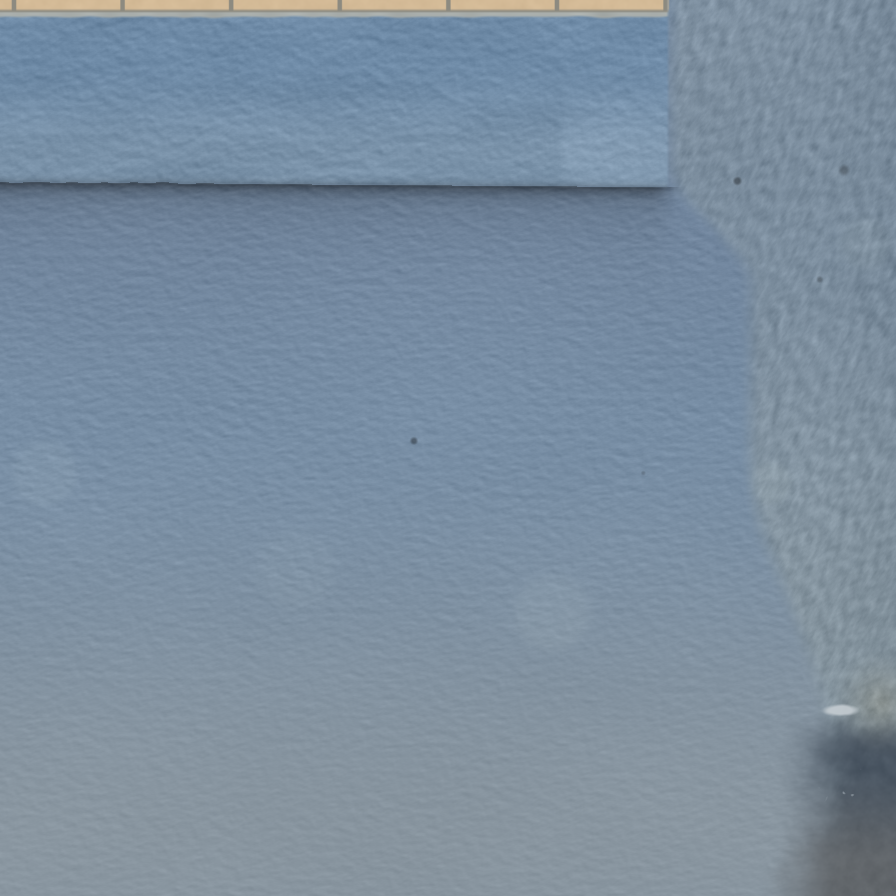
A three.js fragment shader for this texture:

```glsl
// Weathered blue-grey plaster wall with a raised band, a brick course and a dark damp corner
varying vec2 vUv;

vec2 hash2(vec2 p) {
  vec3 q = fract(vec3(p.xyx) * vec3(0.1031, 0.103, 0.0973));
  q += dot(q, q.yzx + 33.33);
  return fract((q.xx + q.yz) * q.zy) * 2.0 - 1.0;
}

// Gradient noise, roughly -0.7 to 0.7
float noise(vec2 p) {
  vec2 i = floor(p), f = fract(p);
  vec2 u = f * f * f * (f * (f * 6.0 - 15.0) + 10.0);
  vec2 e = vec2(1.0, 0.0);
  float low = mix(dot(hash2(i), f), dot(hash2(i + e), f - e), u.x);
  float high = mix(dot(hash2(i + e.yx), f - e.yx), dot(hash2(i + 1.0), f - 1.0), u.x);
  return mix(low, high, u.y);
}

float fbm(vec2 p) {
  float sum = 0.0, gain = 0.6;
  for (int i = 0; i < 4; i++) {
    sum += gain * noise(p);
    p = mat2(1.6, 1.2, -1.2, 1.6) * p + 7.3;
    gain *= 0.5;
  }
  return sum;
}

// Lit bumps: height difference along the light direction
float relief(vec2 p) {
  vec2 toLight = vec2(0.12, 0.4);
  return fbm(p) - fbm(p + toLight);
}

float spot(vec2 p, vec2 centre, float radius, float blur) {
  return 1.0 - smoothstep(radius - blur, radius + blur, length(p - centre));
}

void main() {
  vec2 p = vUv;
  float wobble = noise(p * vec2(35.0, 9.0));
  float cloud = fbm(p * vec2(3.0, 5.0) + 11.0);

  // Main wall, bluer above and greyer towards the floor
  vec3 col = mix(vec3(0.535, 0.585, 0.625), vec3(0.468, 0.555, 0.645), smoothstep(0.05, 0.55, p.y));
  col = mix(col, vec3(0.445, 0.525, 0.62), smoothstep(0.5, 0.8, p.y));
  col += 0.025 * cloud;
  float grain = relief(p * vec2(62.0, 125.0)) * mix(0.055, 0.085, smoothstep(0.1, 0.6, p.y));

  // Side wall with coarser slanted plaster
  float corner = mix(0.835, 0.745, smoothstep(0.68, 0.82, p.y)) + 0.006 * wobble;
  corner += 0.09 * (1.0 - smoothstep(0.15, 0.5, p.y));
  float side = smoothstep(corner - 0.012, corner + 0.015, p.x);
  vec3 sideCol = mix(vec3(0.53, 0.59, 0.63), vec3(0.49, 0.56, 0.625), smoothstep(0.2, 0.75, p.y));
  sideCol += 0.04 * cloud - 0.02 * smoothstep(0.9, 1.0, p.x);
  vec2 slanted = mat2(0.8, 0.6, -0.6, 0.8) * p;
  float coarse = relief(slanted * vec2(95.0, 48.0)) * 0.13;
  col = mix(col, sideCol, side);
  grain = mix(grain, coarse, side);

  // Shadow cast below the band
  float bandEnd = 1.0 - smoothstep(0.743, 0.748, p.x);
  float bandBottom = 0.797 - 0.008 * p.x + 0.003 * wobble * (1.0 - smoothstep(0.2, 0.4, p.x));
  float drop = max(bandBottom - p.y, 0.0);
  float shade = 0.42 * exp(-drop * 130.0) + 0.12 * exp(-drop * 22.0);
  col *= 1.0 - shade * (1.0 - smoothstep(0.725, 0.765, p.x)) * step(p.y, bandBottom);

  // Raised band with streaky paint
  float bandTop = 0.981 + 0.003 * wobble;
  float band = bandEnd * smoothstep(bandBottom - 0.002, bandBottom + 0.002, p.y);
  vec3 bandCol = mix(vec3(0.475, 0.57, 0.66), vec3(0.43, 0.54, 0.65), smoothstep(0.82, 0.94, p.y));
  bandCol += 0.06 * fbm(p * vec2(7.0, 25.0) + 3.0);
  bandCol += 0.035 * smoothstep(0.62, 0.635, p.x) * smoothstep(0.95, 0.84, p.y);
  bandCol *= 1.0 - 0.22 * exp(-abs(p.y - bandBottom) * 280.0);
  col = mix(col, bandCol, band);
  grain = mix(grain, relief(p * vec2(65.0, 105.0)) * 0.1, band);
  col += grain;

  // Mortar ledge and brick course above the band
  float ledge = bandEnd * smoothstep(bandTop - 0.002, bandTop + 0.002, p.y);
  col = mix(col, vec3(0.66, 0.68, 0.67) + 0.08 * wobble, ledge);
  float joint = abs(fract((p.x - 0.0156) / 0.1212 + 0.5) - 0.5) * 0.1212;
  float brick = smoothstep(0.0015, 0.0035, joint) * smoothstep(0.987, 0.991, p.y) * bandEnd;
  float course = smoothstep(0.985, 0.988, p.y) * bandEnd;
  col = mix(col, vec3(0.55, 0.54, 0.5), course);
  col = mix(col, vec3(0.83, 0.73, 0.59) + 0.05 * fbm(p * 50.0), brick);

  // Faint pale blotches
  float pale = spot(p, vec2(0.05, 0.472), 0.036, 0.008);
  pale += 0.6 * spot(p, vec2(0.33, 0.365), 0.043, 0.012);
  pale += spot(p, vec2(0.616, 0.317), 0.042, 0.009);
  pale += 1.3 * spot(p, vec2(0.86, 0.461), 0.023, 0.006);
  pale += spot(p, vec2(0.967, 0.728), 0.028, 0.008);
  col += pale * vec3(0.022, 0.021, 0.016);

  // Small pits
  float pits = spot(p, vec2(0.462, 0.508), 0.0035, 0.002);
  pits += spot(p, vec2(0.823, 0.798), 0.004, 0.002);
  pits += 0.7 * spot(p, vec2(0.915, 0.688), 0.003, 0.002);
  pits += 0.7 * spot(p, vec2(0.942, 0.81), 0.005, 0.003);
  pits += 0.5 * spot(p, vec2(0.718, 0.472), 0.002, 0.0015);
  col *= 1.0 - 0.35 * pits;

  // Damp corner with a ragged top, pale chip and flakes
  float ragged = fbm(p * 28.0);
  float damp = smoothstep(0.865, 0.96, p.x + 0.025 * ragged + 0.02 * smoothstep(0.1, 0.0, p.y));
  damp *= 1.0 - smoothstep(0.165, 0.21, p.y + 0.025 * ragged);
  vec3 dampCol = mix(vec3(0.37, 0.385, 0.4), vec3(0.27, 0.315, 0.365), smoothstep(0.03, 0.15, p.y));
  col = mix(col, dampCol + 0.07 * fbm(p * 60.0), damp * 0.92);
  float moss = spot(p, vec2(0.985, 0.215), 0.025, 0.04);
  col = mix(col, vec3(0.55, 0.56, 0.52) + 0.3 * fbm(p * 75.0), moss * 0.6);
  float chip = spot((p - vec2(0.938, 0.207)) * vec2(1.0, 3.0) + 0.008 * ragged, vec2(0.0), 0.017, 0.006);
  col = mix(col, vec3(0.77, 0.8, 0.82), chip * 0.9);
  float flakes = smoothstep(0.36, 0.5, noise(p * 110.0)) * spot(p, vec2(0.94, 0.128), 0.022, 0.015);
  col = mix(col, vec3(0.66, 0.7, 0.73), flakes);

  gl_FragColor = vec4(clamp(col, 0.0, 1.0), 1.0);
}
```
